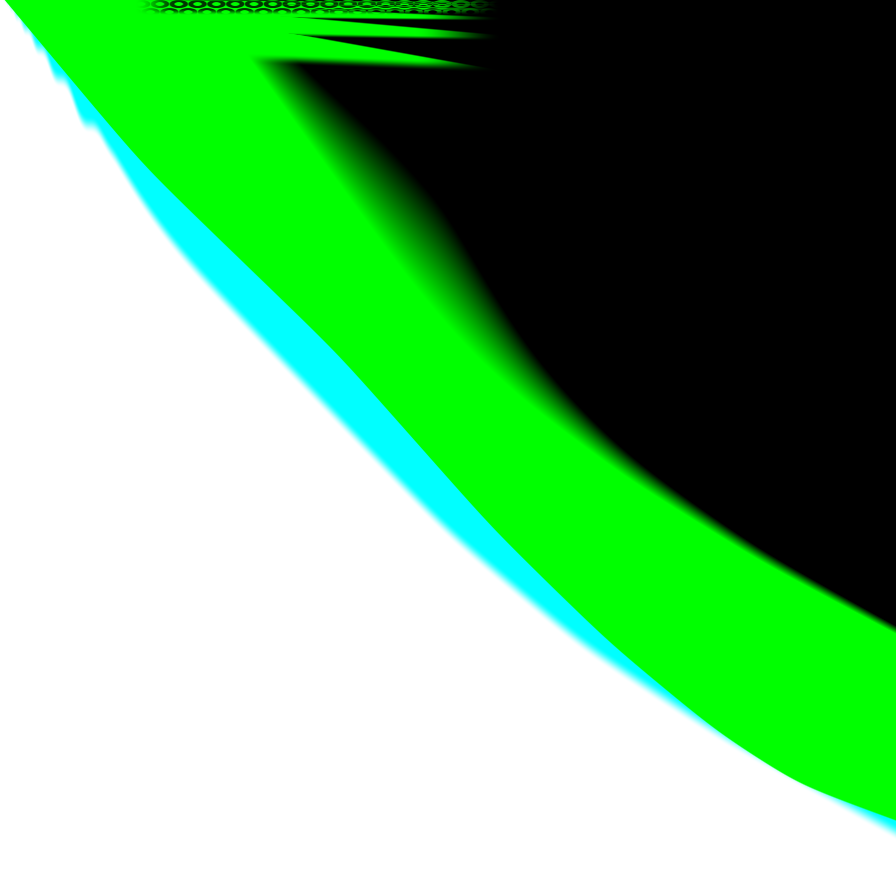
A Shadertoy shader for this background:

```glsl
// Curved white, cyan and green bands sweeping around a black field, with thin spikes at the top.
#define BEND_SOFTNESS 0.03
#define WHITE_FADE 0.016
#define DRIP_RATIO 1.5
#define DRIP_SIZE 0.18
#define SHADE_DEPTH 0.12
#define SPIKE_START 0.28
#define SPIKE_LENGTH 0.28
#define SPIKE_COUNT 6
#define LACE_CELL vec2(0.021, 0.009)
#define LACE_DEPTH 0.017

// Smooth change of slope at a given place along x.
float bend(float x, float at, float slopeChange) {
    float d = x - at;
    return 0.5 * slopeChange * (d + sqrt(d * d + BEND_SOFTNESS * BEND_SOFTNESS));
}

// Edge heights are depths measured down from the top.
float greenEdge(float x) {
    return 1.2 * (x - 0.0065) + bend(x, 0.16, -0.24) + bend(x, 0.378, 0.18)
         + bend(x, 0.55, -0.16) + bend(x, 0.68, -0.15)
         + bend(x, 0.80, -0.18) + bend(x, 0.89, -0.29) + 0.002;
}

float whiteEdge(float x) {
    float edge = 1.41 * (x - 0.0065) + bend(x, 0.115, 0.49) + bend(x, 0.155, -0.6)
               + bend(x, 0.2, -0.265) + bend(x, 0.5, -0.195)
               + bend(x, 0.65, -0.19) + bend(x, 0.81, -0.10) + 0.003;
    // Drips that shrink geometrically towards the corner
    float phase = log(max(x, 0.004) / 0.091) / log(DRIP_RATIO);
    float drip = 0.5 + 0.5 * cos(6.2832 * phase);
    return edge + DRIP_SIZE * x * drip * (1.0 - smoothstep(0.095, 0.13, x));
}

float shadeEdge(float x) {
    return 0.072 + 1.4 * (x - 0.284) + bend(x, 0.456, -0.21) + bend(x, 0.521, -0.28)
         + bend(x, 0.586, -0.17) + bend(x, 0.70, -0.12) + bend(x, 0.85, -0.09) + 0.002;
}

// Depth of the fade from green to black, widest near the middle.
float shadeDepth(float x) {
    float d = (x - 0.48) / (x < 0.48 ? 0.17 : 0.11);
    return 0.004 + SHADE_DEPTH / (1.0 + d * d);
}

// Green spikes pointing right, each half as deep as the last.
float spikes(float along, float depth, float aa) {
    float cover = 0.0, scale = 1.0;
    for (int i = 0; i < SPIKE_COUNT; i++) {
        float top = mix(0.029, 0.079, along) * scale;
        float base = mix(0.071, 0.082, along) * scale;
        float body = smoothstep(top - aa, top + aa, depth)
                   * (1.0 - smoothstep(base, base + 0.008 * scale + aa, depth));
        cover = max(cover, body);
        scale *= 0.5;
    }
    return cover * (1.0 - smoothstep(0.65, 1.0, along));
}

// Fine rows of rings along the top rim.
float lace(vec2 p, float aa) {
    vec2 cell = p / LACE_CELL;
    cell.x += 0.5 * floor(cell.y);
    float ring = abs(length(fract(cell) - 0.5) - 0.36);
    float blur = aa / LACE_CELL.y;
    float line = 1.0 - smoothstep(0.07, 0.07 + blur, ring);
    float span = smoothstep(0.15, 0.2, p.x) * (1.0 - smoothstep(0.48, 0.56, p.x));
    return line * span * (1.0 - smoothstep(0.6 * LACE_DEPTH, LACE_DEPTH, p.y));
}

void mainImage(out vec4 fragColor, in vec2 fragCoord) {
    vec2 p = fragCoord / iResolution.xy;
    p.y = 1.0 - p.y;
    float aa = 1.0 / iResolution.y;

    // Outer bands
    float green = greenEdge(p.x);
    float white = max(whiteEdge(p.x), green);
    float blueAmount = smoothstep(green - aa, green + aa, p.y);
    float redAmount = smoothstep(white - WHITE_FADE, white + 0.003, p.y) * blueAmount;

    // Black field below the spikes
    float field = clamp((shadeEdge(p.x) - p.y) / shadeDepth(p.x), 0.0, 1.0);

    // Spikes and lace above it
    float along = clamp((p.x - SPIKE_START) / SPIKE_LENGTH, 0.0, 1.0);
    float spikeBase = mix(0.071, 0.082, along);
    float rim = 1.0 - spikes(along, p.y, aa);
    rim *= smoothstep(0.15, 0.3, p.x);
    rim = mix(rim, 1.0 - rim, 0.8 * lace(p, aa));
    float below = smoothstep(spikeBase - 0.012, spikeBase, p.y);
    float dark = mix(rim, field, below);

    fragColor = vec4(redAmount, 1.0 - dark, blueAmount, 1.0);
}
```
